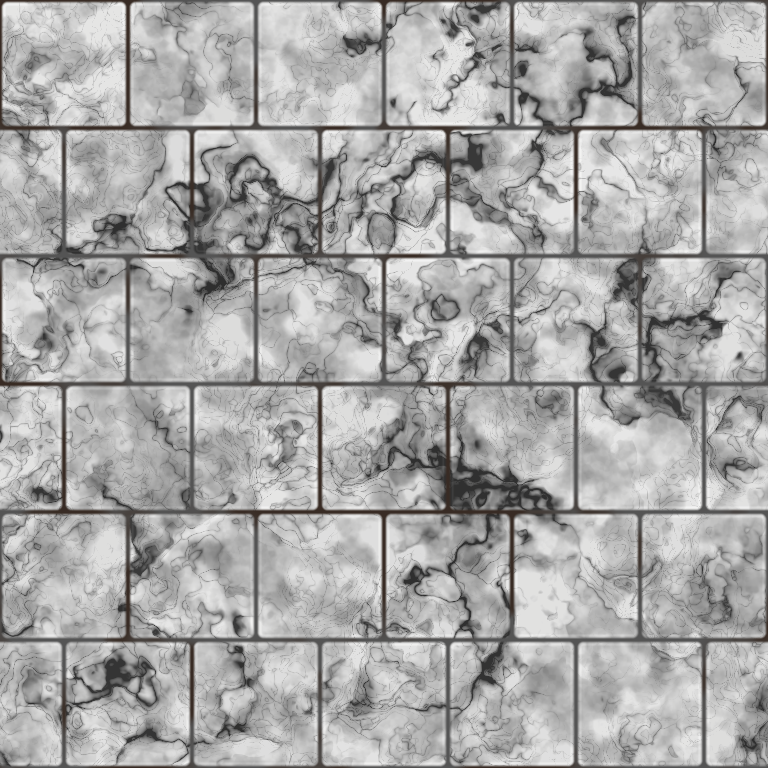
Reproduce this texture procedurally as a three.js fragment shader.

```glsl
varying vec2 vUv;

vec3 hash3(vec2 p) {
  return fract(sin(vec3(dot(p, vec2(127.1, 311.7)),
                        dot(p, vec2(269.5, 183.3)),
                        dot(p, vec2(419.2, 371.9)))) * 43758.5);
}

// x: gap between the two nearest points, y: blended value, z: nearest value
vec3 cellular(vec2 p) {
  vec2 cell = floor(p);
  float nearest = 9.0, second = 9.0, id = 0.0, total = 0.0, weights = 0.0;
  for (int j = -1; j <= 1; j++) {
    for (int i = -1; i <= 1; i++) {
      vec2 neighbour = cell + vec2(float(i), float(j));
      vec3 h = hash3(neighbour);
      float dist = length(neighbour + h.xy - p);
      float weight = exp(-7.0 * dist * dist);
      total += weight * h.z;
      weights += weight;
      if (dist < nearest) {
        second = nearest;
        nearest = dist;
        id = h.z;
      } else {
        second = min(second, dist);
      }
    }
  }
  return vec3(second - nearest, total / weights, id);
}

// Layered cellular values, centred on zero
float clouds(vec2 p) {
  float sum = -0.47, amp = 0.5;
  for (int i = 0; i < 4; i++) {
    sum += amp * cellular(p).y;
    p = mat2(1.6, 1.2, -1.2, 1.6) * p + 3.7;
    amp *= 0.5;
  }
  return sum;
}

float marble(vec2 p, float broad) {
  // Ragged warp bends the cell borders into veins
  vec2 warp = vec2(clouds(p * 1.8 + 7.3), clouds(p * 1.8 + 31.9));
  vec2 q = p + 1.5 * warp;
  q += 0.012 * sin(p.yx * 37.0 + 5.0 * sin(p * 13.0));

  vec3 large = cellular(q * 1.5 + 2.4);
  float medium = cellular(q * 3.4 + 11.0).x;
  float fine = cellular(q * 7.5 + 23.0).x;
  float patches = clouds(q * 1.2 + 52.0);

  // Cloudy body with a few pale crystals
  float tone = 0.785 + 0.25 * broad + 0.55 * clouds(p * 4.5 + 17.0);
  tone += 0.07 * step(0.84, large.z) * smoothstep(0.02, 0.1, large.x);

  // Veins fade in and out; stains gather around the large ones
  float strength = smoothstep(-0.12, 0.14, patches);
  tone -= 0.46 * strength * exp(-13.0 * large.x);
  tone -= 0.27 * smoothstep(-0.1, 0.14, warp.x) * exp(-15.0 * medium);
  tone -= 0.15 * smoothstep(-0.12, 0.12, warp.y) * exp(-13.0 * fine);
  tone -= 0.38 * smoothstep(0.04, 0.22, patches) * exp(-3.5 * large.x);
  return clamp(tone, 0.2, 0.88);
}

void main() {
  // Six by six tiles, every other row shifted by half a tile
  vec2 p = vUv * 6.0;
  vec2 grid = p;
  grid.x += 0.5 * mod(floor(p.y) + 1.0, 2.0);
  vec2 tile = floor(grid);
  tile.x = mod(tile.x, 6.0);

  float broad = clouds(p * 1.1 + 40.0);
  float tone = marble(p, broad) + 0.05 * (hash3(tile + 3.0).x - 0.5);

  // Rounded tile outline with a faint pale rim
  vec2 corner = abs(fract(grid) - 0.5) - 0.441;
  float outline = length(max(corner, 0.0)) - 0.045;
  tone += 0.05 * smoothstep(-0.038, -0.022, outline)
               * (1.0 - smoothstep(-0.022, -0.01, outline));
  vec3 stone = tone * vec3(1.0, 1.0, 0.998);

  // Joints drift from grey to dark brown
  vec3 greyJoint = vec3(0.33, 0.33, 0.33);
  vec3 brownJoint = vec3(0.22, 0.17, 0.14);
  vec3 joint = mix(greyJoint, brownJoint, smoothstep(-0.1, 0.1, broad));

  gl_FragColor = vec4(mix(stone, joint, smoothstep(-0.014, 0.01, outline)), 1.0);
}
```
